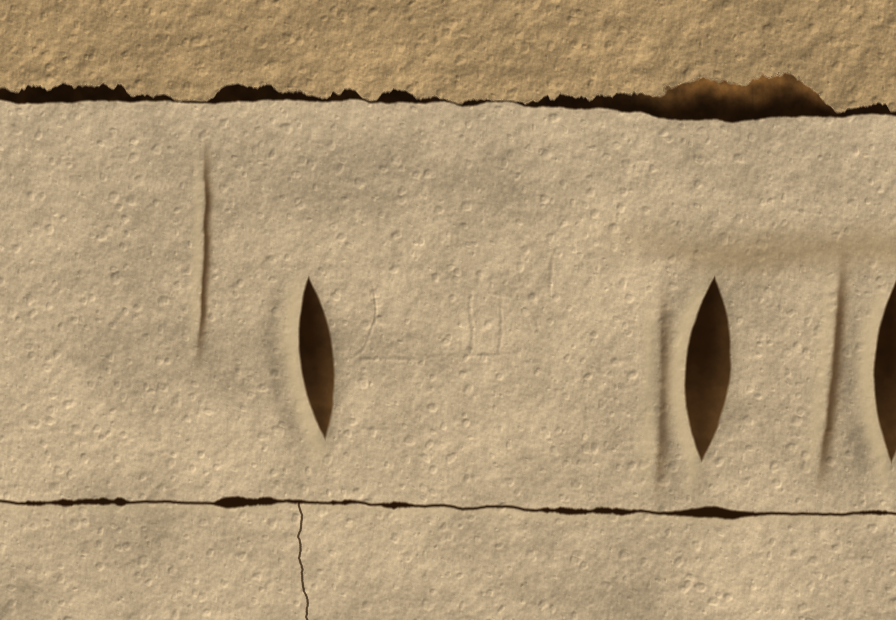
This texture is drawn by a Shadertoy shader. Its source:

```glsl
// Sunlit sandstone blocks with dark joints, worn vertical grooves and faint scratches.

const vec3 LIT = vec3(0.79, 0.70, 0.54), DARK = vec3(0.14, 0.08, 0.03);

float hash(vec2 p) {
  vec3 q = fract(vec3(p.xyx) * 0.1031);
  q += dot(q, q.yzx + 33.33);
  return fract((q.x + q.y) * q.z);
}

float noise(vec2 p) {
  vec2 i = floor(p), f = fract(p);
  f = f * f * (3.0 - 2.0 * f);
  return mix(mix(hash(i), hash(i + vec2(1, 0)), f.x),
             mix(hash(i + vec2(0, 1)), hash(i + vec2(1, 1)), f.x), f.y);
}

// Layered noise centred on zero
float fbm(vec2 p) {
  float sum = -0.5, amp = 0.5;
  for (int i = 0; i < 5; i++) {
    sum += amp * noise(p);
    p = mat2(1.6, 1.2, -1.2, 1.6) * p + 7.3;
    amp *= 0.5;
  }
  return sum;
}

float bell(float x, float width) { return exp(-x * x / (width * width)); }

// Round dents of random size, one per cell
float pits(vec2 p) {
  float depth = 0.0;
  for (int k = 0; k < 9; k++) {
    vec2 cell = floor(p) + vec2(k % 3 - 1, k / 3 - 1);
    vec2 seat = cell + vec2(hash(cell), hash(cell + 57.0));
    float size = 0.08 + 0.42 * pow(hash(cell + 91.0), 3.0);
    depth = max(depth, size * smoothstep(size, size * 0.3, length(p - seat)));
  }
  return depth;
}

// Rough stone height: worn grain with scattered pits
float relief(vec2 p, float coarse) {
  vec2 warp = 0.006 * vec2(noise(p * 90.0), noise(p * 90.0 + 31.0));
  float grain = fbm(p * mix(62.0, 40.0, coarse)) * mix(0.6, 1.25, coarse);
  return grain - 0.65 * pits((p + warp) * 46.0);
}

float segment(vec2 p, vec2 a, vec2 b) {
  vec2 d = b - a;
  return length(p - a - d * clamp(dot(p - a, d) / dot(d, d), 0.0, 1.0));
}

// Deep lens-shaped cut with a bright rounded lip on its left
void deepGroove(inout vec3 col, vec2 p, vec2 center, vec2 size, float slant) {
  vec2 q = p - center;
  q.x -= slant * q.y + 0.004 * fbm(p * 30.0);
  float t = q.y / size.y, w = size.x * (1.0 - t * t), side = max(w, 0.0);
  float span = smoothstep(1.45, 0.7, abs(t + 0.15));
  col = mix(col, LIT, 0.75 * bell(q.x + side + 0.012, 0.016) * span);
  col *= 1.0 - 0.13 * span * (bell(q.x + side + 0.045, 0.016) + bell(q.x - side, 0.014));
  float glow = 0.45 * smoothstep(-0.3, 1.0, q.x / size.x) + 0.45 * smoothstep(0.3, -0.8, t);
  vec3 inner = mix(DARK, vec3(0.41, 0.29, 0.16), glow) * (1.0 + 0.4 * fbm(p * 60.0));
  col = mix(col, inner, smoothstep(0.003, -0.003, abs(q.x) - w));
}

// Shallow cut: soft shadow beside a lit slope
void shallowGroove(inout vec3 col, vec2 p, vec2 center, float tall, float slant, float width, float depth) {
  vec2 q = p - center;
  float t = q.y / tall, span = smoothstep(1.1, 0.4, abs(t));
  q.x -= slant * q.y - 0.006 * t * t + 0.006 * fbm(p * 25.0);
  col = mix(col, LIT, 0.55 * bell(q.x + width * 2.1, width * 1.4) * span);
  float shade = bell(q.x, width * (q.x > 0.0 ? 1.3 : 0.55));
  col = mix(col, vec3(0.27, 0.18, 0.09), depth * shade * span);
}

// Distance to the scratched strokes: hull, uprights, dome and hook
float scratches(vec2 p) {
  float d = segment(p, vec2(0.58, 0.42), vec2(0.91, 0.435));
  d = min(d, segment(p, vec2(0.91, 0.435), vec2(0.865, 0.36)));
  for (float x = 0.71; x < 0.82; x += 0.048)
    d = min(d, segment(p, vec2(x, 0.43), vec2(x, 0.53)));
  vec2 q = p - vec2(0.79, 0.45);
  d = min(d, abs(length(q) - 0.078) + 2.0 * max(-min(q.x, q.y), 0.0));
  q = (p - vec2(0.55, 0.51)) / vec2(0.6, 1.0);
  d = min(d, abs(length(q) - 0.09) + 2.0 * max(-q.x, 0.0));
  return min(d, segment(p, vec2(0.885, 0.53), vec2(0.895, 0.65)));
}

void mainImage(out vec4 fragColor, in vec2 fragCoord) {
  vec2 p = fragCoord / iResolution.y;
  float aa = 1.2 / iResolution.y + 0.001;
  float wobble = fbm(vec2(p.x * 28.0, 3.0)), chips = fbm(vec2(p.x * 22.0, 8.0));

  // Joint outlines
  float ledge = 0.836 - 0.022 * smoothstep(0.6, 1.4, p.x) - 0.015 * bell(p.x - 1.13, 0.11) + 0.014 * wobble;
  float cavity = smoothstep(0.97, 1.12, p.x) * smoothstep(1.36, 1.29, p.x);
  float soffit = ledge + 0.003 + 0.026 * smoothstep(-0.2, 0.3, chips) + 0.014 * smoothstep(0.25, 0.0, p.x)
    + cavity * (0.055 + 0.05 * fbm(p * 22.0)) + 0.008 * fbm(p * 45.0);
  float seam = 0.19 - 0.018 * smoothstep(0.4, 1.2, p.x) + 0.009 * wobble;
  float upper = smoothstep(-aa, aa, p.y - soffit);

  // Stone colour and raking light
  float lit = relief(p, upper) - relief(p + vec2(-0.0021, 0.0028), upper);
  float stain = fbm(p * vec2(5.0, 7.0));
  vec3 col = mix(vec3(0.725, 0.64, 0.51), vec3(0.63, 0.525, 0.37), upper);
  col *= 1.0 + 0.26 * stain + 0.16 * fbm(p * 24.0) + 0.1 * (noise(p * 210.0) - 0.5);
  col *= 1.0 + clamp(lit * mix(0.85, 1.1, upper), -0.5, 0.2);
  float band = bell(p.y - 0.6 - 0.06 * stain, 0.03) * smoothstep(0.9, 1.2, p.x);
  col = mix(col, vec3(0.55, 0.45, 0.30), 0.4 * band);

  // Scratches and grooves
  vec2 shaky = p + 0.01 * vec2(fbm(p * 30.0), fbm(p * 30.0 + 9.0));
  float worn = smoothstep(-0.2, 0.1, fbm(p * 18.0));
  col *= 1.0 - 0.13 * worn * smoothstep(0.005, 0.0, scratches(shaky));
  col *= 1.0 + 0.09 * worn * smoothstep(0.005, 0.0, scratches(shaky + vec2(-0.004, 0.004)));
  shallowGroove(col, p, vec2(0.331, 0.59), 0.19, 0.035, 0.006, 0.8);
  shallowGroove(col, p, vec2(1.069, 0.365), 0.18, 0.03, 0.01, 0.5);
  shallowGroove(col, p, vec2(1.345, 0.4), 0.2, 0.1, 0.009, 0.75);
  deepGroove(col, p, vec2(0.511, 0.423), vec2(0.027, 0.13), -0.1);
  deepGroove(col, p, vec2(1.142, 0.405), vec2(0.036, 0.148), 0.07);
  deepGroove(col, p, vec2(1.441, 0.4), vec2(0.031, 0.145), 0.02);

  // Upper joint and its shadowed hollow
  float rise = (p.y - ledge) / max(soffit - ledge, 0.001);
  vec3 hollow = mix(DARK * 0.8, vec3(0.45, 0.31, 0.16), cavity * smoothstep(0.2, 1.0, rise));
  hollow *= 1.0 + 0.8 * fbm(p * 55.0);
  col = mix(col, hollow, smoothstep(-aa, aa, p.y - ledge) * (1.0 - upper));

  // Lower joint and the crack beneath it
  float gap = 0.0018 + 0.007 * smoothstep(-0.05, 0.3, chips) + 0.007 * bell(p.x - 1.15, 0.05);
  col = mix(col, LIT, 0.35 * bell(p.y - seam + gap + 0.006, 0.006));
  col = mix(col, DARK, smoothstep(aa, -aa, abs(p.y - seam) - gap));
  float crack = abs(p.x - 0.49 + 0.07 * (p.y - 0.1) - 0.02 * fbm(vec2(p.y * 30.0, 5.0)));
  col = mix(col, DARK, 0.7 * smoothstep(0.003, 0.0005, crack) * step(p.y, seam));
  fragColor = vec4(col, 1.0);
}
```
